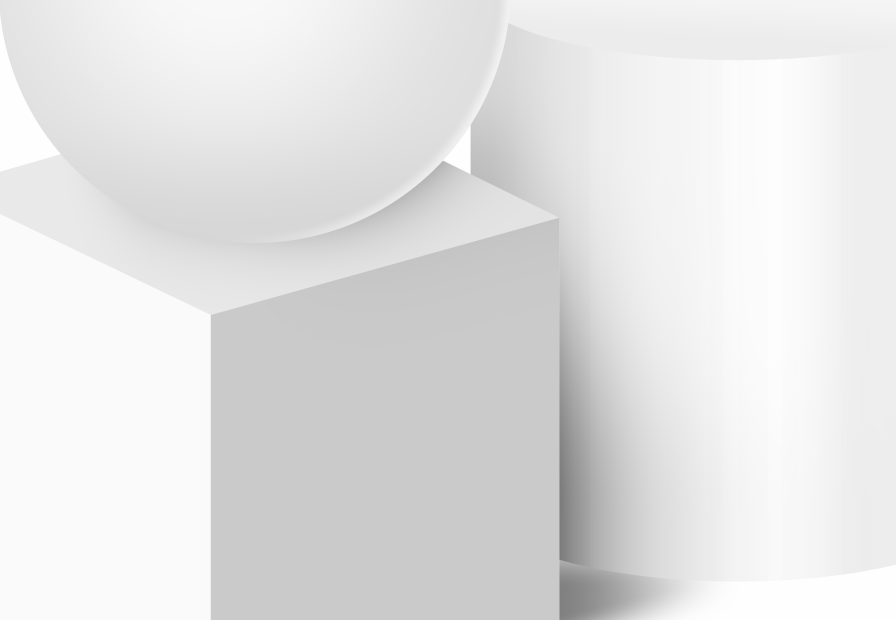
Write a Shadertoy shader that draws this background.

```glsl
// Draws a pale studio still life: a ball on a cube in front of a wide cylinder.

// Smooth coverage of a shape from its signed distance (negative inside).
float cover(float dist) {
    return clamp(0.5 - dist * iResolution.y, 0.0, 1.0);
}

// Signed height above the line through a point with the given slope.
float above(vec2 p, vec2 point, float slope) {
    return (p.y - point.y - slope * (p.x - point.x)) / sqrt(1.0 + slope * slope);
}

// Approximate signed distance to an axis-aligned ellipse.
float ellipse(vec2 p, vec2 radii) {
    float k = length(p / radii);
    return k * (k - 1.0) / max(length(p / (radii * radii)), 0.001);
}

float hash(float n) {
    return fract(sin(n * 12.9898) * 43758.5453);
}

float floorShade(vec2 p) {
    float shadow = smoothstep(0.02, -0.05, above(p, vec2(0.95, 0.0), 0.25));
    shadow = 1.0 - shadow;
    shadow *= 0.5 * smoothstep(1.20, 0.88, p.x) * smoothstep(0.16, 0.05, p.y);
    return 0.995 - shadow;
}

float cylinderShade(vec2 p) {
    // Broad side lighting with a bright vertical highlight
    float shade = mix(0.84, 0.955, smoothstep(0.74, 1.08, p.x));
    shade += 0.035 * smoothstep(1.08, 1.23, p.x);
    shade -= 0.055 * smoothstep(1.25, 1.40, p.x);
    shade += 0.008 * (hash(floor(p.x * 42.0)) - 0.5);

    // Shadow cast by the cube, wider and deeper near the floor
    float gap = max(p.x - 0.902, 0.0);
    float width = mix(0.11, 0.06, smoothstep(0.15, 0.6, p.y));
    shade -= 0.42 * smoothstep(0.78, 0.18, p.y) * exp(-gap / width);

    // Shadow beside the ball
    return shade - 0.09 * exp(-dot(p - vec2(0.76, 0.72), p - vec2(0.76, 0.72)) / 0.010);
}

float cubeTopShade(vec2 p, vec2 ballCenter, float ballRadius) {
    float gap = max(length(p - ballCenter) - ballRadius, 0.0);
    float side = 0.08 + 0.12 * smoothstep(0.35, 0.72, p.x);
    float shade = 0.915 - side * exp(-gap / 0.045) * smoothstep(0.08, 0.25, p.x);
    return shade - 0.02 * smoothstep(0.5, 0.9, p.x);
}

float ballShade(vec2 q) {
    float r = length(q);
    float shade = 0.975 - 0.10 * smoothstep(0.15, 1.15, length(q - vec2(-0.12, 0.15)));
    shade -= 0.035 * smoothstep(-0.45, -1.0, q.y);
    // Light bounced onto the lower right rim
    return shade + 0.07 * smoothstep(0.95, 1.0, r) * smoothstep(-0.2, 0.5, q.x);
}

void mainImage(out vec4 fragColor, in vec2 fragCoord) {
    vec2 p = fragCoord / iResolution.y;
    float shade = floorShade(p);

    // Cylinder side and lid
    vec2 lid = p - vec2(1.189, 1.026);
    vec2 base = p - vec2(1.189, 0.200);
    float side = max(abs(lid.x) - 0.430, max(lid.y, -base.y));
    float body = min(side, ellipse(base, vec2(0.430, 0.138)));
    shade = mix(shade, cylinderShade(p), cover(body));
    float lidShade = 0.925 + 0.035 * smoothstep(0.93, 1.02, p.y + 0.05 * (p.x - 1.1));
    shade = mix(shade, lidShade, cover(ellipse(lid, vec2(0.430, 0.123))));

    // Cube: top, then the two upright faces below its front edges
    vec2 ballCenter = vec2(0.411, 1.021);
    float ballRadius = 0.413;
    vec2 front = vec2(0.340, 0.492);
    vec2 right = vec2(0.902, 0.649);
    float leftEdge = above(p, front, -0.479);
    float rightEdge = above(p, front, 0.279);
    float outline = max(above(p, vec2(0.0, 0.723), 0.289), above(p, right, -0.490));
    outline = max(outline, p.x - right.x);
    shade = mix(shade, cubeTopShade(p, ballCenter, ballRadius), cover(outline));
    float leftFace = max(leftEdge, p.x - front.x);
    shade = mix(shade, 0.982, cover(leftFace));
    float rightFace = max(rightEdge, max(front.x - p.x, p.x - right.x));
    float rightShade = 0.793 - 0.025 * exp(rightEdge / 0.06) * smoothstep(0.35, 0.7, p.x);
    shade = mix(shade, rightShade, cover(rightFace));

    // Ball
    vec2 q = (p - ballCenter) / ballRadius;
    shade = mix(shade, ballShade(q), cover((length(q) - 1.0) * ballRadius));

    fragColor = vec4(vec3(shade), 1.0);
}
```
